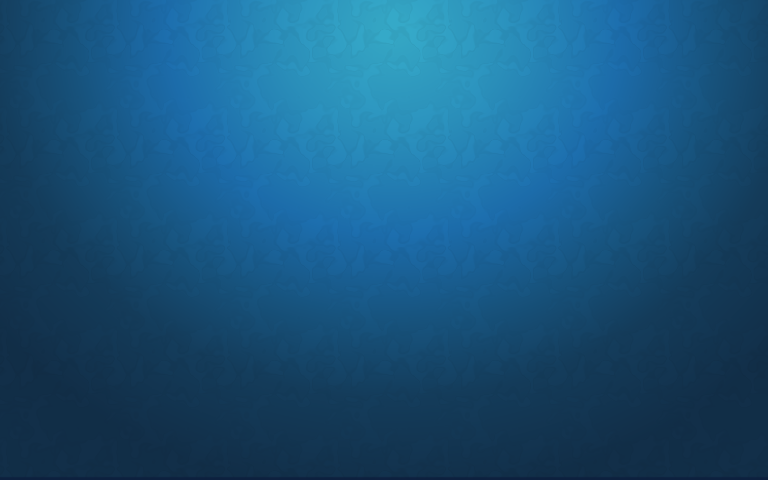
A Shadertoy shader for this background:

```glsl
// A teal glow near the top fades through blue to navy over a faint leafy damask.

const vec3 TEAL = vec3(0.205, 0.65, 0.77);
const vec3 CYAN_BLUE = vec3(0.165, 0.56, 0.73);
const vec3 BLUE = vec3(0.11, 0.425, 0.67);
const vec3 DEEP_BLUE = vec3(0.09, 0.325, 0.49);
const vec3 SLATE = vec3(0.078, 0.235, 0.355);
const vec3 NAVY = vec3(0.068, 0.18, 0.28);
const vec3 BASE_LINE = vec3(0.05, 0.12, 0.24);

float hash(vec2 p) {
    return fract(sin(dot(p, vec2(127.1, 311.7))) * 43758.5453);
}

// Value noise that repeats after the given number of cells
float tiledNoise(vec2 p, vec2 period) {
    vec2 cell = floor(p);
    vec2 f = fract(p);
    f = f * f * (3.0 - 2.0 * f);
    vec2 low = mod(cell, period);
    vec2 high = mod(cell + 1.0, period);
    float bottom = mix(hash(low), hash(vec2(high.x, low.y)), f.x);
    float top = mix(hash(vec2(low.x, high.y)), hash(high), f.x);
    return mix(bottom, top, f.y);
}

float ramp(float start, float end, float x) {
    return clamp((x - start) / (end - start), 0.0, 1.0);
}

// Radial colour ramp from the bright core to the dark corners
vec3 glowColor(float r) {
    vec3 color = mix(TEAL, CYAN_BLUE, ramp(0.03, 0.22, r));
    color = mix(color, BLUE, ramp(0.22, 0.43, r));
    color = mix(color, DEEP_BLUE, ramp(0.43, 0.61, r));
    color = mix(color, SLATE, ramp(0.61, 0.77, r));
    return mix(color, NAVY, ramp(0.77, 0.98, r));
}

// Curled leaf shapes: x is the leaf fill, y the thin veins
vec2 damask(vec2 p, float tileSize, float pixel) {
    vec2 period = vec2(12.0);
    vec2 q = p / tileSize * period;
    vec2 bend = vec2(tiledNoise(q + 3.7, period), tiledNoise(q + 8.2, period));
    vec2 curled = q + 1.8 * (bend - 0.5);
    float n = tiledNoise(curled, period);
    float soft = 0.06 + 0.6 * pixel * period.x / tileSize;
    float leaf = smoothstep(0.52 - soft, 0.52 + soft, n);
    float vein = 1.0 - smoothstep(0.02, 0.04 + soft, abs(n - 0.42));
    return vec2(leaf, vein);
}

void mainImage(out vec4 fragColor, in vec2 fragCoord) {
    // Canvas height is one unit
    vec2 p = fragCoord / iResolution.y;
    float aspect = iResolution.x / iResolution.y;
    float pixel = 1.0 / iResolution.y;

    // Background glow, slightly wider than tall
    vec2 glowCenter = vec2(0.513 * aspect, 0.94);
    float radius = length((p - glowCenter) * vec2(0.91, 1.0));
    vec3 color = glowColor(radius);

    // Tone-on-tone pattern with soft horizontal bands
    vec2 pattern = damask(p, 0.23, pixel);
    float band = 0.5 + 0.5 * cos(6.28319 * p.y / 0.23);
    color *= 1.02 - 0.025 * pattern.x - (0.03 + 0.02 * band) * pattern.y;

    // Dark line along the lower edge
    float line = 1.0 - smoothstep(0.006 - pixel, 0.006 + pixel, p.y);
    color = mix(color, BASE_LINE, 0.85 * line);

    fragColor = vec4(color, 1.0);
}
```
